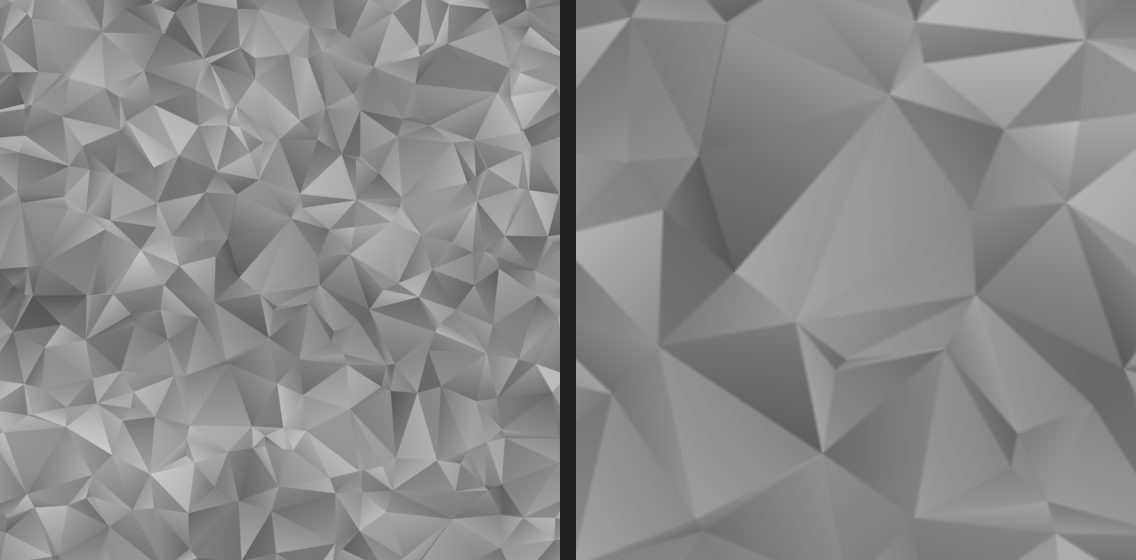
Left, the full canvas; right, a detail of the centre.
This background is drawn by a three.js fragment shader. Its source:

```glsl
// Low-poly field of grey facets: a Delaunay mesh over scattered sites.
// Each point walks from a huge triangle to the mesh facet around it by swapping
// in the site deepest inside the circumcircle; facets get their own tone ramp.
varying vec2 vUv;

const float GRID = 17.0;      // site cells across the canvas
const float JITTER = 1.8;     // site scatter, in cells
const float REACH = 3.0;      // search radius, in cells
const float SOFT = 0.0012;    // half width of a smoothed edge, in canvas units
const float MEAN_TONE = 0.558;

float cross2(vec2 a, vec2 b) { return a.x * b.y - a.y * b.x; }

vec2 hash2(vec2 p) {
  vec3 q = fract(p.xyx * vec3(0.1031, 0.1030, 0.0973));
  q += dot(q, q.yzx + 33.33);
  return fract((q.xx + q.yz) * q.zy);
}

float gradientDot(vec2 corner, vec2 p) {
  float angle = 6.2832 * hash2(corner + 71.0).x;
  return dot(vec2(cos(angle), sin(angle)), p - corner);
}

float gradientNoise(vec2 p) {
  vec2 i = floor(p), f = p - i;
  vec2 u = f * f * f * (f * (f * 6.0 - 15.0) + 10.0);
  float low = mix(gradientDot(i, p), gradientDot(i + vec2(1.0, 0.0), p), u.x);
  float high = mix(gradientDot(i + vec2(0.0, 1.0), p), gradientDot(i + 1.0, p), u.x);
  return mix(low, high, u.y);
}

// Site of a cell: xy is its position seen from p, z an integer label.
vec3 site(vec2 cell, vec2 p) {
  vec2 offset = 0.5 + JITTER * (hash2(cell + 19.0) - 0.5);
  return vec3(cell - p + offset, floor(4096.0 * hash2(cell + 143.0).y));
}

// Circumcentre of a triangle, relative to its corner a.
vec2 circumcentre(vec2 a, vec2 b, vec2 c) {
  vec2 u = b - a, v = c - a;
  float uu = dot(u, u), vv = dot(v, v);
  return vec2(v.y * uu - u.y * vv, u.x * vv - v.x * uu) / (2.0 * cross2(u, v));
}

// Negative when q lies inside the circle through a.
float circlePower(vec2 q, vec2 a, vec2 centre) {
  vec2 d = q - a;
  return dot(d, d) - 2.0 * dot(centre, d);
}

// Site deepest inside the circumcircle; found is false when it is empty.
vec3 deepestSite(vec2 p, vec2 a, vec2 centre, out bool found) {
  vec3 best = vec3(0.0);
  float least = -0.0001;
  found = false;
  for (float y = -REACH; y <= REACH; y++) {
    for (float x = -REACH; x <= REACH; x++) {
      vec3 s = site(floor(p) + vec2(x, y), p);
      float power = circlePower(s.xy, a, centre);
      if (power < least) { least = power; best = s; found = true; }
    }
  }
  return best;
}

// Third corner of the facet on the far side of edge ab.
vec3 acrossEdge(vec2 p, vec2 a, vec2 b, vec2 centre) {
  vec3 best = vec3(0.0);
  float least = 1e9;
  for (float y = -REACH; y <= REACH; y++) {
    for (float x = -REACH; x <= REACH; x++) {
      vec3 s = site(floor(p) + vec2(x, y), p);
      float side = cross2(b - a, s.xy - a);
      float t = circlePower(s.xy, a, centre) / max(-side, 0.0001);
      if (side < -0.0001 && t < least) { least = t; best = s; }
    }
  }
  return best;
}

// Facet tone at the local origin: a flat part plus a ramp between its corners.
float facetTone(vec3 a, vec3 b, vec3 c) {
  float key = a.z + b.z + c.z;
  vec3 w = vec3(cross2(b.xy, c.xy), cross2(c.xy, a.xy), cross2(a.xy, b.xy));
  w = clamp(w / (w.x + w.y + w.z), 0.0, 1.0);
  vec3 corners = vec3(hash2(vec2(a.z, key)).x, hash2(vec2(b.z, key)).x, hash2(vec2(c.z, key)).x);
  return 0.2 * (hash2(vec2(key, 7.0)).x - 0.5) + 0.19 * (dot(w, corners) - 0.5);
}

float edgeDistance(vec2 a, vec2 b) { return cross2(a, b) / length(b - a); }

void main() {
  vec2 p = vUv * GRID;

  // Corners are kept counter-clockwise around p.
  vec3 a = vec3(0.0, 60.0, 0.0), b = vec3(-52.0, -30.0, 0.0), c = vec3(52.0, -30.0, 0.0);
  for (int i = 0; i < 20; i++) {
    bool found;
    vec3 d = deepestSite(p, a.xy, circumcentre(a.xy, b.xy, c.xy), found);
    if (!found) break;
    float sa = cross2(a.xy, d.xy), sb = cross2(b.xy, d.xy), sc = cross2(c.xy, d.xy);
    if (sa <= 0.0 && sb >= 0.0) c = d;
    else if (sb <= 0.0 && sc >= 0.0) a = d;
    else b = d;
  }
  float tone = facetTone(a, b, c);

  // Turn the facet so that ab is its nearest edge, then blend across it.
  float ab = edgeDistance(a.xy, b.xy), bc = edgeDistance(b.xy, c.xy), ca = edgeDistance(c.xy, a.xy);
  float nearest = min(ab, min(bc, ca));
  if (nearest < SOFT * GRID) {
    vec3 t = a;
    if (nearest == bc) { a = b; b = c; c = t; }
    else if (nearest == ca) { a = c; c = b; b = t; }
    vec3 d = acrossEdge(p, a.xy, b.xy, circumcentre(a.xy, b.xy, c.xy));
    tone = mix(facetTone(b, a, d), tone, 0.5 + 0.5 * nearest / (SOFT * GRID));
  }

  // Broad light and dark drifts.
  tone += MEAN_TONE + 0.13 * gradientNoise(vUv * 4.0 + 3.7);
  gl_FragColor = vec4(vec3(tone), 1.0);
}
```
